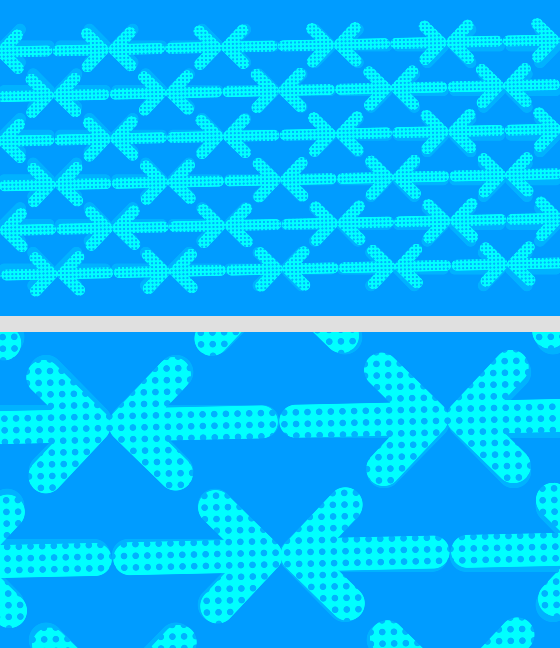
Top, the full canvas; bottom, a detail of the centre.
Reproduce this pattern procedurally as a WebGL 2 fragment shader.

```glsl
#version 300 es
precision highp float;
// Rows of dotted cyan arrows meeting tip to tip, tilted over a level pale shadow.
uniform vec2 u_resolution;
out vec4 fragColor;

float segment(vec2 p, vec2 a, vec2 b) {
    vec2 ab = b - a;
    return length(p - a - ab * clamp(dot(p - a, ab) / dot(ab, ab), 0.0, 1.0));
}

// Distance to six rows of mirrored arrows; odd rows shift by half a repeat.
float arrowRows(vec2 p) {
    float rowHeight = 0.1412, halfRepeat = 0.1782;
    float row = clamp(floor(p.y / rowHeight), -3.0, 2.0);
    float shift = halfRepeat * mod(row, 2.0);
    p.y = abs(p.y - (row + 0.5) * rowHeight);
    p.x = abs(mod(p.x + shift, 2.0 * halfRepeat) - halfRepeat);
    float shaft = segment(p, vec2(0.0174, 0.0), vec2(0.1600, 0.0)) - 0.0174;
    float arm = segment(p, vec2(0.0174, 0.0), vec2(0.0685, 0.0521)) - 0.0183;
    return min(shaft, arm);
}

float fill(float d, float pixel) {
    return 1.0 - smoothstep(-0.5 * pixel, 0.5 * pixel, d);
}

void main() {
    float pixel = 1.0 / u_resolution.y;
    vec2 p = (gl_FragCoord.xy - 0.5 * u_resolution) * pixel - vec2(0.0, 0.0016);

    // Tilt the bright layer about the centre
    float c = cos(0.0218), s = sin(0.0218);
    vec2 tilted = vec2(c * p.x + s * p.y, c * p.y - s * p.x);

    // Fine dot lattice
    float spacing = 0.0123;
    vec2 cell = (fract(tilted / spacing) - 0.5) * spacing;
    float dots = fill(length(cell) - 0.0035, pixel);

    vec3 background = vec3(0.0, 0.61, 1.0);
    vec3 shadow = vec3(0.0, 0.70, 1.0);
    vec3 cyan = vec3(0.0, 1.0, 1.0);

    vec3 color = mix(background, shadow, fill(arrowRows(p), pixel));
    color = mix(color, mix(cyan, shadow, dots), fill(arrowRows(tilted), pixel));
    fragColor = vec4(color, 1.0);
}
```
